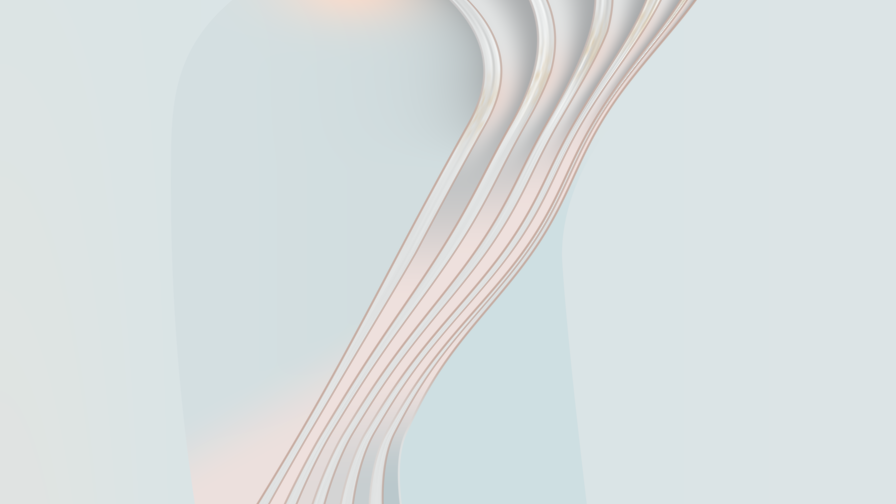
Give the GLSL for this background, as a Shadertoy shader.

```glsl
// Pale paper backdrop with a fan of thin curved sheets sweeping from lower left to upper right.
// Two boundary curves x(y) are blended into a family; each cell between neighbours
// is painted left to right as a bright sheet edge, a shaded interior and copper rims.

#define SHEETS 5
#define EDGE_WIDTH 0.034
#define RIM_WIDTH 0.0028
#define HOOK_SHADOW 0.62
#define PAPER vec3(0.855, 0.893, 0.900)
#define PANEL vec3(0.822, 0.868, 0.876)
#define AQUA vec3(0.808, 0.873, 0.887)
#define BLUSH vec3(0.935, 0.878, 0.865)
#define SILVER vec3(0.660, 0.670, 0.675)
#define SLATE vec3(0.730, 0.785, 0.800)
#define COPPER vec3(0.760, 0.640, 0.590)
#define PEARL vec3(0.880, 0.888, 0.888)

float hash(vec2 p) {
    return fract(sin(dot(p, vec2(127.1, 311.7))) * 43758.5453);
}

// Smooth value noise
float noise(vec2 p) {
    vec2 i = floor(p), f = fract(p);
    f = f * f * (3.0 - 2.0 * f);
    return mix(mix(hash(i), hash(i + vec2(1, 0)), f.x),
               mix(hash(i + vec2(0, 1)), hash(i + vec2(1, 1)), f.x), f.y);
}

float cover(float d) {
    float soft = 0.9 / iResolution.y;
    return smoothstep(-soft, soft, d);
}

float line(float d, float width) {
    float soft = 1.2 / iResolution.y;
    return 1.0 - smoothstep(width * 0.5 - soft * 0.5, width * 0.5 + soft, abs(d));
}

// Leftmost boundary: nearly straight, hooking back at the top
float firstCurve(float y) {
    return 0.511 + 0.558 * y + 0.01 * sin(5.5 * y) * (1.0 - y)
         - 3.69 * pow(max(y - 0.75, 0.0), 2.2);
}

// Rightmost boundary: gentle wave, turning upright at the bottom
float lastCurve(float y) {
    return 0.732 + 0.65 * y - 0.016 * (1.0 - cos(12.083 * y))
         + 0.063 * pow(max(1.0 - y / 0.14, 0.0), 1.7);
}

float sheetCurve(float k, float y) {
    float crowding = mix(0.95, 1.75, smoothstep(0.0, 0.65, y));
    float f = 1.0 - pow(max(1.0 - k / float(SHEETS), 0.0), crowding);
    return mix(firstCurve(y), lastCurve(y), f);
}

vec3 leftSide(vec2 p) {
    vec3 col = mix(PAPER, vec3(0.880, 0.892, 0.885), (1.0 - smoothstep(0.0, 0.4, p.x)) * (1.0 - 0.7 * p.y));
    float rise = p.y - 0.63;
    float panelEdge = 0.339 + 0.12 * pow(max(-rise, 0.0), 2.0) + 4.37 * pow(max(rise, 0.0), 3.6);
    vec3 panel = mix(PANEL, PAPER, 0.3 * smoothstep(0.75, 0.4, p.x));
    // Warm light below and above
    float slope = p.y - 0.147 - 0.58 * (p.x - 0.38);
    panel = mix(panel, BLUSH, 0.9 * (1.0 - smoothstep(-0.14, 0.04, slope)));
    vec2 glow = (p - vec2(0.71, 1.03)) / vec2(0.15, 0.075);
    panel = mix(panel, vec3(1.0, 0.87, 0.80), 0.95 * exp(-dot(glow, glow)));
    // Shade inside the hook
    float inset = max(firstCurve(p.y) - p.x, 0.0);
    panel = mix(panel, SILVER * 0.9, HOOK_SHADOW * exp(-inset / 0.07) * smoothstep(0.66, 0.86, p.y));
    return mix(col, panel, cover(p.x - panelEdge));
}

vec3 rightSide(vec2 p) {
    float rise = p.y - 0.493;
    float edge = 1.115 + 0.115 * pow(max(-rise, 0.0), 1.2) + 1.44 * pow(max(rise, 0.0), 2.0);
    float fade = 1.0 - smoothstep(0.55, 0.75, p.y);
    vec3 paper = mix(PAPER, PAPER + vec3(0.008, 0.002, 0.0), smoothstep(1.2, 1.7, p.x));
    return mix(paper, AQUA, cover(edge - p.x) * fade);
}

// Colour of one cell; x is the offset from its left curve
vec3 sheet(float k, float x, float width, float y) {
    float edge = min(0.42 * width, EDGE_WIDTH);
    float q = clamp((x - edge) / (width - edge), 0.0, 1.0);
    float top = smoothstep(0.62, 0.85, y);
    vec3 shade = mix(PEARL, SILVER, mix(0.55, smoothstep(0.1, 1.0, q), top));
    vec3 inner = mix(BLUSH, shade, smoothstep(0.40 + 0.09 * k, 0.66 + 0.09 * k, y));
    inner = mix(inner, SLATE, (1.0 - smoothstep(0.03, 0.27, y)) * k / 4.0);
    inner = mix(inner, AQUA, 0.6 * step(3.5, k) * smoothstep(0.3, 0.4, y) * (1.0 - smoothstep(0.55, 0.62, y)));
    float warm = exp(-pow((y - 0.80 - 0.04 * k) / 0.07, 2.0)) * (1.0 - q);
    inner = mix(inner, vec3(0.93, 0.81, 0.77), 0.6 * warm);
    // Pearly edge with fine streaks and a few gold flecks
    float streak = noise(vec2(x / edge * 7.0 + 9.0 * k, y * 9.0)) - 0.5;
    vec3 pearl = PEARL + streak * mix(0.025, 0.16, top);
    float fleck = exp(-pow((y - 0.78 - 0.06 * k) / 0.06, 2.0)) * noise(vec2(x * 250.0, y * 60.0));
    pearl = mix(pearl, vec3(0.86, 0.75, 0.58), 0.5 * fleck);
    vec3 col = mix(pearl, inner, cover(x - edge));
    return mix(col, COPPER * 0.97, 0.65 * line(x - edge, RIM_WIDTH));
}

void mainImage(out vec4 fragColor, in vec2 fragCoord) {
    vec2 p = fragCoord / iResolution.y;
    vec3 col = leftSide(p);
    for (int i = 0; i <= SHEETS; i++) {
        float k = float(i);
        float left = sheetCurve(k, p.y);
        float x = p.x - left;
        float tilt = (sheetCurve(k, p.y + 0.002) - left) / 0.002;
        float dist = x / sqrt(1.0 + tilt * tilt);
        vec3 fill = i < SHEETS ? sheet(k, x, sheetCurve(k + 1.0, p.y) - left, p.y) : rightSide(p);
        col = mix(col, fill, cover(dist));
        // Copper rim, turning silver at the top and pale at the foot
        vec3 rim = mix(COPPER, vec3(0.80, 0.79, 0.79), smoothstep(0.72, 0.9, p.y) * (1.0 - k / 5.0));
        rim = mix(rim, PEARL, (1.0 - smoothstep(0.1, 0.32, p.y)) * k / 5.0);
        col = mix(col, rim, 0.85 * line(dist, RIM_WIDTH));
    }
    fragColor = vec4(col, 1.0);
}
```
